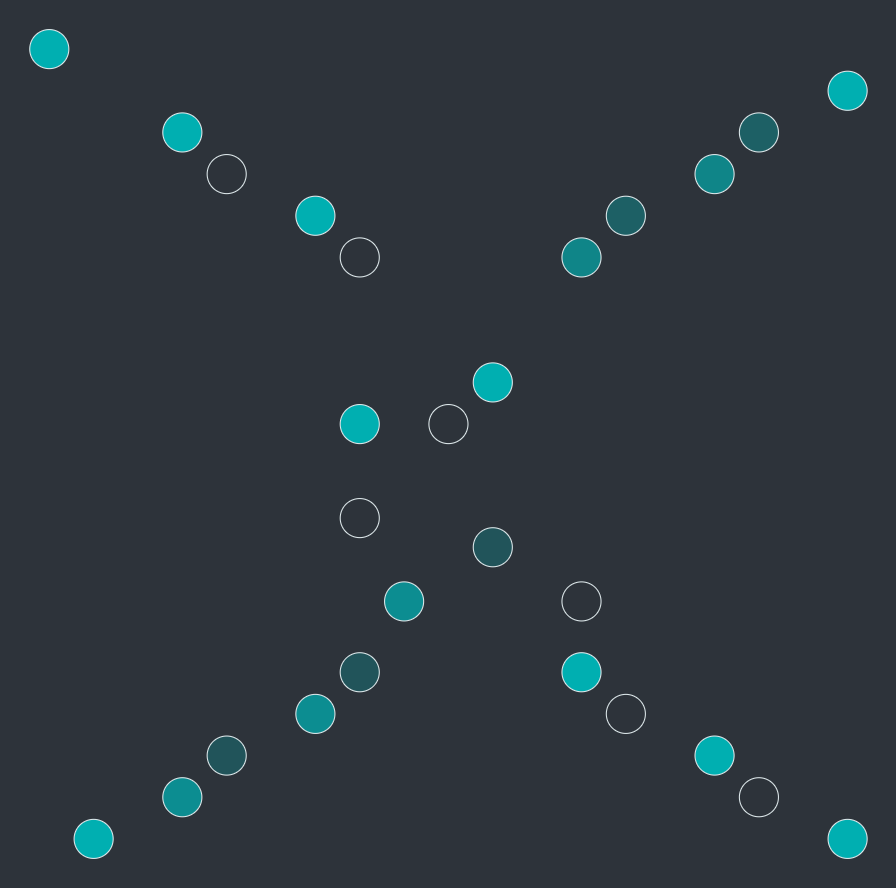
This background is drawn by a Shadertoy shader. Its source:

```glsl
// Outlined teal dots on flat slate, set along four diagonal arms and a loose centre.
// Dots sit on a regular lattice counted from the top or the bottom edge; each arm
// is a loop of dot pairs, and every tone is one teal at a different opacity.

const vec3 SLATE = vec3(0.175, 0.200, 0.227);
const vec3 TEAL = vec3(0.0, 0.686, 0.694);
const vec3 OUTLINE = vec3(0.86, 0.90, 0.91);

// Lengths are fractions of the canvas width
const vec2 MARGIN = vec2(0.0550, 0.0548);
const vec2 CELL = vec2(0.0495, 0.0465);
const float RADIUS = 0.0218;
const float LINE_WIDTH = 0.0012;

// Teal opacity of each kind of dot
const float SOLID = 1.0;
const float EMPTY = 0.0;
const float UPPER_MID = 0.66;
const float UPPER_DIM = 0.36;
const float LOWER_MID = 0.73;
const float LOWER_DIM = 0.27;

// Share of a pixel lying inside a signed distance
float coverage(float dist, float pixel) {
    return clamp(0.5 - dist / pixel, 0.0, 1.0);
}

// Paints one outlined dot at a lattice position
void paintDot(inout vec3 color, vec2 p, vec2 cell, float opacity) {
    float pixel = 1.0 / iResolution.x;
    float dist = length(p - MARGIN - cell * CELL) - RADIUS;
    float ring = coverage(dist - 0.5 * LINE_WIDTH, pixel)
               - coverage(dist + 0.5 * LINE_WIDTH, pixel);
    color = mix(color, TEAL, opacity * coverage(dist, pixel));
    color = mix(color, OUTLINE, ring);
}

void mainImage(out vec4 fragColor, in vec2 fragCoord) {
    vec2 fromBottom = fragCoord / iResolution.x;
    vec2 fromTop = vec2(fragCoord.x, iResolution.y - fragCoord.y) / iResolution.x;
    vec3 color = SLATE;

    // Paired dots of the four arms
    for (int i = 0; i < 2; i++) {
        vec2 rise = float(i) * vec2(3.0, 2.0);
        vec2 fall = float(i) * vec2(3.0, -2.0);
        paintDot(color, fromTop, vec2(3.0, 2.0) + rise, SOLID);
        paintDot(color, fromTop, vec2(4.0, 3.0) + rise, EMPTY);
        paintDot(color, fromTop, vec2(12.0, 5.0) + fall, UPPER_MID);
        paintDot(color, fromTop, vec2(13.0, 4.0) + fall, UPPER_DIM);
        paintDot(color, fromBottom, vec2(3.0, 1.0) + rise, LOWER_MID);
        paintDot(color, fromBottom, vec2(4.0, 2.0) + rise, LOWER_DIM);
        paintDot(color, fromBottom, vec2(12.0, 4.0) + fall, SOLID);
        paintDot(color, fromBottom, vec2(13.0, 3.0) + fall, EMPTY);
    }

    // Solid tips of the arms
    paintDot(color, fromTop, vec2(0.0, 0.0), SOLID);
    paintDot(color, fromTop, vec2(18.0, 1.0), SOLID);
    paintDot(color, fromBottom, vec2(1.0, 0.0), SOLID);
    paintDot(color, fromBottom, vec2(18.0, 0.0), SOLID);

    // Loose centre
    paintDot(color, fromTop, vec2(7.0, 9.0), SOLID);
    paintDot(color, fromTop, vec2(9.0, 9.0), EMPTY);
    paintDot(color, fromTop, vec2(10.0, 8.0), SOLID);
    paintDot(color, fromBottom, vec2(7.0, 7.7), EMPTY);
    paintDot(color, fromBottom, vec2(8.0, 5.7), LOWER_MID);
    paintDot(color, fromBottom, vec2(10.0, 7.0), LOWER_DIM);
    paintDot(color, fromBottom, vec2(12.0, 5.7), EMPTY);

    fragColor = vec4(color, 1.0);
}
```
